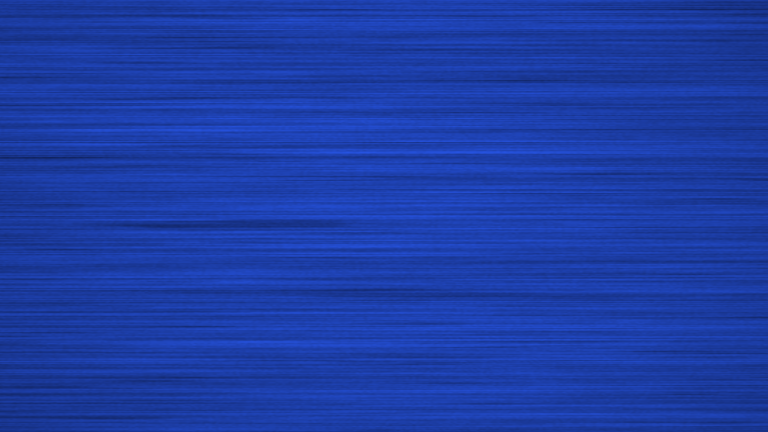
Write a WebGL 1 fragment shader that draws this texture.

```glsl
precision highp float;
uniform vec2 u_resolution;

const vec3 METAL_BLUE = vec3(0.110, 0.240, 0.652);

// Streak cells across the canvas width and height
const vec2 FINE_CELLS = vec2(2.4, 397.0);
const vec2 MEDIUM_CELLS = vec2(2.6, 173.0);
const vec2 COARSE_CELLS = vec2(2.4, 61.0);
const vec2 BROAD_CELLS = vec2(2.0, 13.0);
const vec2 SCRATCH_CELLS = vec2(5.0, 230.0);
const vec2 DASH_CELLS = vec2(16.0, 263.0);
const vec2 GRAIN_CELLS = vec2(230.0, 307.0);

const float FINE_GAIN = 0.23;
const float MEDIUM_GAIN = 0.21;
const float COARSE_GAIN = 0.10;
const float BROAD_GAIN = 0.07;
const float DASH_GAIN = 0.11;
const float GRAIN_GAIN = 0.09;
const float SCRATCH_DEPTH = 0.16;
const float SCRATCH_START = 0.70;
const float SCRATCH_MEAN = 0.01;

const float CENTER_LIGHT = 1.05;
const vec2 EDGE_FALLOFF = vec2(0.13, 0.03);

float hash(vec2 p) {
    vec3 q = fract(vec3(p.xyx) * 0.1031);
    q += dot(q, q.yzx + 33.33);
    return fract((q.x + q.y) * q.z);
}

// Smooth noise along one row, shifted so cell ends never line up
float rowNoise(float x, float row, float seed) {
    x += 40.0 * hash(vec2(row, seed + 7.0));
    float cell = floor(x);
    float blend = smoothstep(0.0, 1.0, x - cell);
    vec2 key = vec2(cell + seed * 61.0, row + seed * 17.0);
    return mix(hash(key), hash(key + vec2(1.0, 0.0)), blend);
}

// Horizontal streaks in the range 0 to 1
float streaks(vec2 uv, vec2 cells, float seed) {
    vec2 p = uv * cells;
    float row = floor(p.y);
    float blend = smoothstep(0.0, 1.0, p.y - row);
    return mix(rowNoise(p.x, row, seed), rowNoise(p.x, row + 1.0, seed), blend);
}

float centered(vec2 uv, vec2 cells, float seed) {
    return streaks(uv, cells, seed) - 0.5;
}

void main() {
    vec2 uv = gl_FragCoord.xy / u_resolution;

    // Brushed layers from hairlines to wide bands
    float brush = FINE_GAIN * centered(uv, FINE_CELLS, 1.0)
                + MEDIUM_GAIN * centered(uv, MEDIUM_CELLS, 2.0)
                + COARSE_GAIN * centered(uv, COARSE_CELLS, 3.0)
                + BROAD_GAIN * centered(uv, BROAD_CELLS, 4.0);

    // Short dashes and grain that break up the lines
    brush += DASH_GAIN * centered(uv, DASH_CELLS, 5.0)
           + GRAIN_GAIN * centered(uv, GRAIN_CELLS, 6.0);

    // Sparse dark scratches
    float scratch = smoothstep(SCRATCH_START, 1.0, streaks(uv, SCRATCH_CELLS, 7.0));
    brush += SCRATCH_MEAN - SCRATCH_DEPTH * scratch;

    // Soft light that fades toward the sides
    vec2 fromCenter = uv * 2.0 - 1.0;
    float light = CENTER_LIGHT - dot(EDGE_FALLOFF, fromCenter * fromCenter);

    gl_FragColor = vec4(METAL_BLUE * light * (1.0 + brush), 1.0);
}
```
